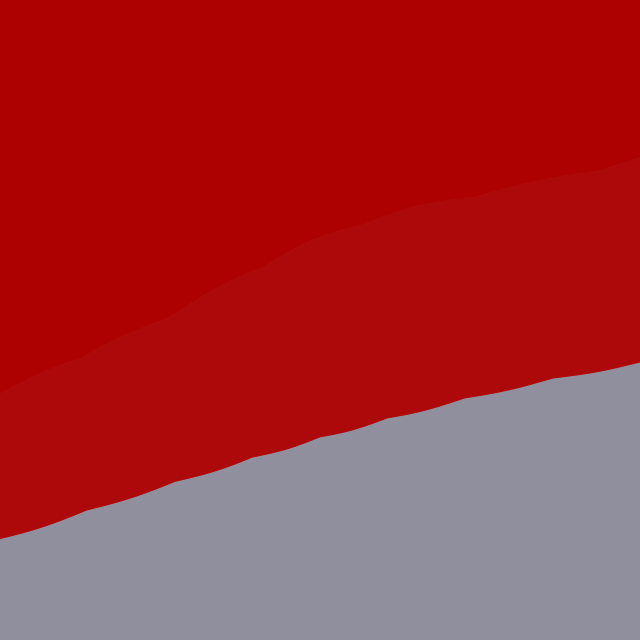
Give the GLSL for this background, as a three.js fragment shader.

```glsl
// Flat layered hills: a deep red field, a slightly lighter red band and a grey
// foreground. Each boundary is a smooth curve of x with warped scallops added,
// and the layers are painted from back to front with soft edges.

varying vec2 vUv;

const float PI = 3.14159;

// Coverage of the area below a boundary height.
float below(float y, float height) {
  return 1.0 - smoothstep(-0.001, 0.001, y - height);
}

// Upper ridge: a rising arc with rounded bumps that widen to the right.
float ridgeHeight(float x) {
  float arc = 0.0482 * sin(PI * x) - 0.0075 * sin(2.0 * PI * x) - 0.0088 * sin(3.0 * PI * x);
  float shoulder = 0.005 * exp(-pow(abs(x - 0.14) / 0.07, 2.0));
  float bumps = 0.0058 * abs(sin(PI * (8.0 * x - 1.7 * x * x)));
  return 0.3854 + 0.3646 * x + arc + shoulder + bumps;
}

// Lower slope: a gentle cubic that sags between eight unevenly spaced cusps.
float slopeHeight(float x) {
  float curve = 0.1576 + x * (0.357 - 0.081 * x) + 0.06 * x * (1.0 - x) * (x - 0.45);
  float warped = x - 0.022 * sin(2.0 * PI * x) + 0.006 * sin(4.0 * PI * x);
  return curve - 0.0036 * abs(sin(8.0 * PI * warped));
}

void main() {
  vec3 deepRed = vec3(0.678, 0.0, 0.0);
  vec3 bandRed = vec3(0.678, 0.036, 0.038);
  vec3 slateGrey = vec3(0.565, 0.56, 0.62);

  // Paint the band, then the foreground over it.
  vec3 color = mix(deepRed, bandRed, below(vUv.y, ridgeHeight(vUv.x)));
  color = mix(color, slateGrey, below(vUv.y, slopeHeight(vUv.x)));

  gl_FragColor = vec4(color, 1.0);
}
```
